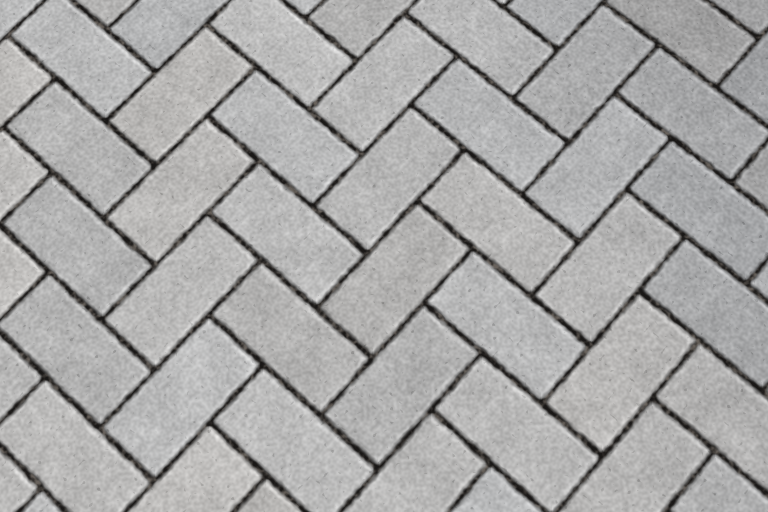
Write a WebGL 1 fragment shader that draws this texture.

```glsl
precision highp float;
// Grey concrete pavers in a diagonal herringbone, seen in slight perspective.
// The canvas is unprojected to a plane of unit cells; pairs of cells form 2:1
// rounded blocks with dark gritty joints, worn rims, tints and fine grain.
uniform vec2 u_resolution;

const vec3 COOL_GREY = vec3(0.708, 0.712, 0.716);
const vec3 WARM_GREY = vec3(0.724, 0.717, 0.708);
const vec3 JOINT_DARK = vec3(0.10, 0.092, 0.087);
const vec3 JOINT_SAND = vec3(0.41, 0.385, 0.36);

float hash(vec2 p) {
  vec3 q = fract(vec3(p.xyx) * 0.1031);
  q += dot(q, q.yzx + 33.33);
  return fract((q.x + q.y) * q.z);
}

vec2 gradient(vec2 cell) {
  float angle = 6.28318 * hash(cell);
  return vec2(cos(angle), sin(angle));
}

// Gradient noise, roughly -0.7 to 0.7
float noise(vec2 p) {
  vec2 i = floor(p), f = fract(p);
  vec2 w = f * f * f * (f * (f * 6.0 - 15.0) + 10.0);
  float a = dot(gradient(i), f);
  float b = dot(gradient(i + vec2(1.0, 0.0)), f - vec2(1.0, 0.0));
  float c = dot(gradient(i + vec2(0.0, 1.0)), f - vec2(0.0, 1.0));
  float d = dot(gradient(i + 1.0), f - 1.0);
  return mix(mix(a, b, w.x), mix(c, d, w.x), w.y);
}

float fbm(vec2 p) {
  float sum = 0.0, amp = 0.6;
  for (int k = 0; k < 4; k++) {
    sum += amp * noise(p);
    p = p * 2.03 + 17.3;
    amp *= 0.55;
  }
  return sum;
}

float roundedBox(vec2 p, vec2 halfSize, float radius) {
  vec2 q = abs(p) - halfSize + radius;
  return length(max(q, 0.0)) + min(max(q.x, q.y), 0.0) - radius;
}

// Canvas point (y down, height 1) to paving plane in unit cells
vec2 unproject(vec2 s) {
  const float TILT = 0.0256;
  vec2 o = s - vec2(0.0142, 0.0684);
  vec2 rowStep = vec2(-0.0086, 0.1733) + TILT * s;
  vec2 columnStep = vec2(0.3877, -0.0215);
  float det = columnStep.x * rowStep.y - columnStep.y * rowStep.x;
  float column = (o.x * rowStep.y - o.y * rowStep.x) / det;
  float row = (columnStep.x * o.y - columnStep.y * o.x) / det;
  return vec2(2.0 * column + row, 2.0 * column - row);
}

// Herringbone block holding a plane point: xy origin, zw size
vec4 herringbone(vec2 p) {
  vec2 cell = floor(p);
  float phase = mod(cell.x + cell.y, 4.0);
  return phase < 1.5
    ? vec4(cell - vec2(phase, 0.0), 2.0, 1.0)
    : vec4(cell - vec2(0.0, phase - 2.0), 1.0, 2.0);
}

vec3 paverColor(vec2 p, vec2 id, vec2 s) {
  vec3 color = mix(COOL_GREY, WARM_GREY, hash(id + 5.7));
  float farCorner = smoothstep(0.55, 1.6, s.x - 0.45 * s.y);
  color *= mix(vec3(1.0), vec3(0.875, 0.88, 0.89), farCorner);
  color += 0.055 * (hash(id + 41.0) - 0.4);
  vec2 q = p + 13.0 * vec2(hash(id), hash(id + 9.0));
  color += 0.08 * fbm(q * 1.7);
  color += 0.085 * noise(q * 20.0) + 0.06 * noise(q * 10.0);
  float pits = smoothstep(0.36, 0.56, noise(q * 15.0 + 60.0));
  return color - 0.10 * pits;
}

vec3 jointColor(vec2 p) {
  float grit = smoothstep(-0.2, 0.5, fbm(p * 4.0) + 0.5 * noise(p * 17.0));
  return mix(JOINT_DARK, JOINT_SAND, grit);
}

void main() {
  vec2 s = gl_FragCoord.xy / u_resolution.y;
  s.y = 1.0 - s.y;
  float pixel = 7.6 / u_resolution.y;
  vec2 p = unproject(s);
  vec4 block = herringbone(p);
  vec2 id = block.xy + 100.0;
  vec2 local = p - block.xy - 0.5 * block.zw;

  // Outline with irregular gaps, wider across the second axis
  vec2 halfSize = 0.5 * block.zw - vec2(0.017, 0.025);
  float d = roundedBox(local, halfSize, 0.06);
  d += 0.020 * noise(p * 3.0 + 30.0) + 0.018 * noise(p * 12.0);

  // Rim facing up and right catches light, the opposite one is soiled
  vec2 edge = abs(local) - halfSize;
  vec2 facing = edge.x > edge.y ? vec2(sign(local.x), 0.0) : vec2(0.0, sign(local.y));
  float light = dot(facing, vec2(0.35, 0.8));
  float rim = smoothstep(-0.10, -0.055, d) * (1.0 - smoothstep(-0.045, -0.012, d));
  float soil = smoothstep(-0.055, 0.004, d);

  vec3 color = paverColor(p, id, s);
  color += rim * (0.035 + 0.05 * light + 0.08 * noise(p * 6.0));
  color *= 1.0 - soil * (0.40 - 0.14 * light + 0.25 * noise(p * 9.0 + 7.0));
  float blend = 0.012 + 0.5 * pixel;
  color = mix(color, jointColor(p), smoothstep(-blend, blend, d));
  gl_FragColor = vec4(clamp(color, 0.0, 1.0), 1.0);
}
```
